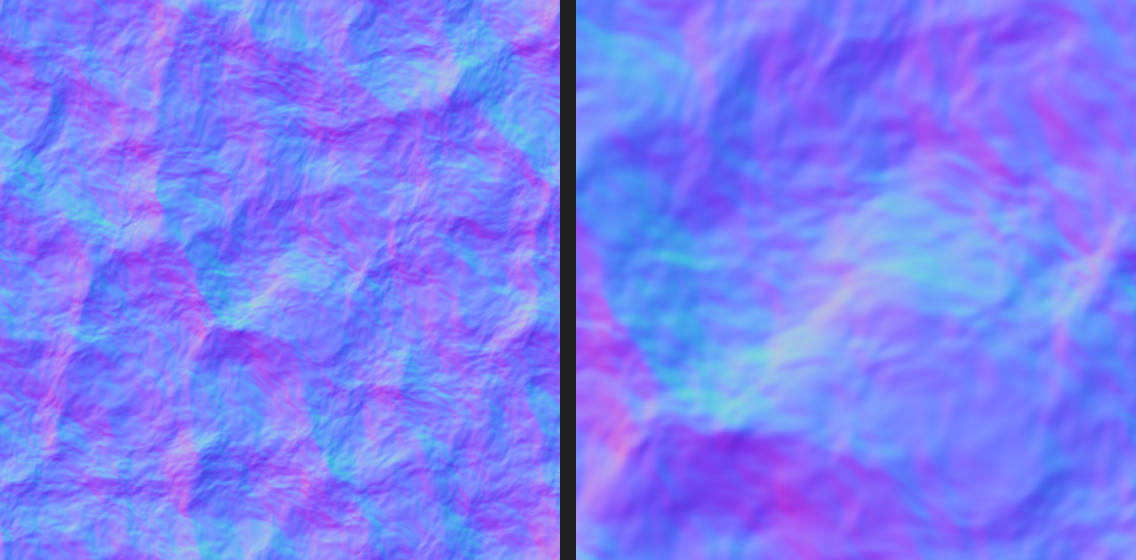
Left, the full canvas; right, a detail of the centre.
Write a WebGL 2 fragment shader that draws this texture map.

```glsl
#version 300 es
precision highp float;
// Tangent-space normal map of rough, weathered rock that tiles on both axes.
// A height field of warped rounded plates plus wrapping gradient noise is
// differentiated numerically; its slopes become red and green.

#define PLATE_CELLS vec2(6.0, 5.0)
#define CHIP_CELLS vec2(14.0, 13.0)
#define PLATE_RELIEF 0.21
#define CHIP_RELIEF 0.09
#define CREASE_SHARPNESS 22.0
#define GRAIN_OCTAVES 5
#define GRAIN_RELIEF 0.09
#define FINE_RELIEF 0.055
#define WARP_COARSE 0.035
#define WARP_FINE 0.009
#define SLOPE_GAIN vec2(1.0, 1.2)
#define SAMPLE_STEP 0.0014

uniform vec2 u_resolution;
out vec4 fragColor;

// Integer hash: two values in 0..1 for a lattice cell and a seed
vec2 hash2(vec2 cell, float seed) {
    uvec3 v = uvec3(uint(cell.x), uint(cell.y), uint(seed));
    v = v * 1664525u + 1013904223u;
    v.x += v.y * v.z;
    v.y += v.z * v.x;
    v.z += v.x * v.y;
    v ^= v >> 16u;
    v.x += v.y * v.z;
    v.y += v.z * v.x;
    return vec2(v.xy >> 8u) / 16777216.0;
}

// Dot product of a random unit gradient with the offset from its corner
float cornerSlope(vec2 cell, vec2 offset, vec2 period, float seed) {
    float angle = 6.28319 * hash2(mod(cell, period), seed).x;
    return dot(vec2(cos(angle), sin(angle)), offset);
}

// Gradient noise that wraps after a whole number of cells
float gradientNoise(vec2 uv, vec2 period, float seed) {
    vec2 p = uv * period;
    vec2 cell = floor(p);
    vec2 f = p - cell;
    vec2 w = f * f * f * (f * (f * 6.0 - 15.0) + 10.0);
    vec2 e = vec2(1.0, 0.0);
    float low = mix(cornerSlope(cell, f, period, seed),
                    cornerSlope(cell + e, f - e, period, seed), w.x);
    float high = mix(cornerSlope(cell + e.yx, f - e.yx, period, seed),
                     cornerSlope(cell + e.xx, f - e.xx, period, seed), w.x);
    return mix(low, high, w.y);
}

// Rounded plates meeting in soft creases: smooth maximum of paraboloids
float plates(vec2 uv, vec2 period, float seed) {
    vec2 p = uv * period;
    vec2 cell = floor(p);
    vec2 f = p - cell;
    float total = 0.0;
    for (int y = -1; y <= 1; y++) {
        for (int x = -1; x <= 1; x++) {
            vec2 neighbour = vec2(float(x), float(y));
            vec2 id = mod(cell + neighbour, period);
            vec2 centre = neighbour + 0.1 + 0.8 * hash2(id, seed);
            float lift = 0.25 * hash2(id, seed + 1.0).x;
            vec2 d = f - centre;
            total += exp(CREASE_SHARPNESS * (lift - dot(d, d)));
        }
    }
    return log(total + 1e-20) / (CREASE_SHARPNESS * period.x);
}

vec2 warpField(vec2 uv, float cells, float seed) {
    return vec2(gradientNoise(uv, vec2(cells), seed),
                gradientNoise(uv, vec2(cells), seed + 1.0));
}

float rockHeight(vec2 uv) {
    // Bend the plates so their outlines look broken
    vec2 bent = uv + WARP_COARSE * warpField(uv, 6.0, 11.0)
                   + WARP_FINE * warpField(uv, 22.0, 13.0);
    float h = PLATE_RELIEF * plates(bent, PLATE_CELLS, 21.0)
            + CHIP_RELIEF * plates(bent, CHIP_CELLS, 31.0);

    // Grain with similar steepness in every octave
    float cells = 4.0;
    for (int i = 0; i < GRAIN_OCTAVES; i++) {
        h += GRAIN_RELIEF / cells * gradientNoise(bent, vec2(cells), 41.0 + float(i));
        cells *= 2.0;
    }
    return h + FINE_RELIEF / 98.0 * gradientNoise(bent, vec2(98.0), 51.0);
}

void main() {
    vec2 uv = gl_FragCoord.xy / u_resolution;
    vec2 e = vec2(SAMPLE_STEP, 0.0);
    vec2 slope = vec2(rockHeight(uv + e) - rockHeight(uv - e),
                      rockHeight(uv + e.yx) - rockHeight(uv - e.yx));
    slope *= SLOPE_GAIN / (2.0 * SAMPLE_STEP);

    // Pack the normal with green pointing down
    vec3 normal = normalize(vec3(-slope.x, slope.y, 1.0));
    fragColor = vec4(0.5 + 0.5 * normal, 1.0);
}
```
